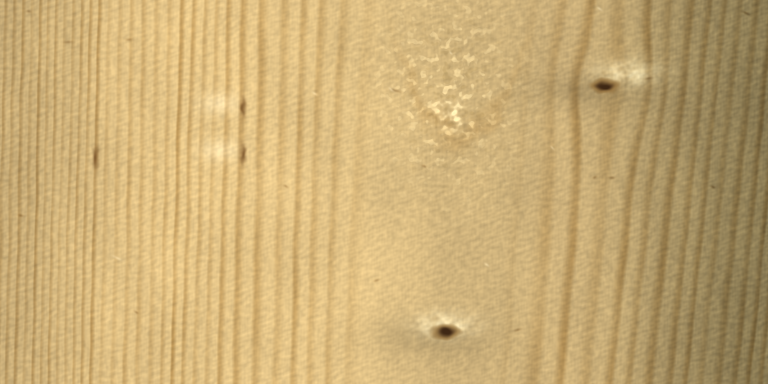
This texture is drawn by a Shadertoy shader. Its source:

```glsl
// A pale softwood board: upright growth rings, tight at the sides and fading
// into a flat-sawn middle, with two knots, torn bright flakes and resin marks.
// Rings are a warped 1D phase; fibre and blotches come from gradient noise.

vec2 hash2(vec2 c) {
    vec3 h = fract(c.xyx * vec3(0.1031, 0.1030, 0.0973));
    h += dot(h, h.yzx + 33.33);
    return fract((h.xx + h.yz) * h.zy);
}

float gradDot(vec2 cell, vec2 corner, vec2 f) {
    float a = 6.2832 * hash2(cell + corner).x;
    return dot(vec2(cos(a), sin(a)), f - corner);
}

// Gradient noise, roughly -0.7 to 0.7
float noise(vec2 p) {
    vec2 i = floor(p), f = p - i;
    vec2 u = f * f * f * (f * (f * 6.0 - 15.0) + 10.0);
    return mix(mix(gradDot(i, vec2(0, 0), f), gradDot(i, vec2(1, 0), f), u.x),
               mix(gradDot(i, vec2(0, 1), f), gradDot(i, vec2(1, 1), f), u.x), u.y);
}

// Soft elliptical spot, 1 at its centre
float spot(vec2 v, vec2 radius) {
    v /= radius;
    return exp(-dot(v, v));
}

vec2 knotCentre(int i) {
    return i == 0 ? vec2(1.575, 0.776) : vec2(1.161, 0.136);
}

// Darkness of the growth rings at p
float rings(vec2 p) {
    float x = p.x + 0.004 * noise(p * vec2(9.0, 7.0));
    for (int i = 0; i < 2; i++) {
        vec2 v = p - knotCentre(i);
        x -= 0.55 * v.x * spot(v, vec2(0.11, 0.13));
    }
    x -= (p.y - 0.5) * mix(0.02, 0.1, smoothstep(0.6, 1.4, p.x));
    float d = abs(x - 1.15);
    bool left = x < 1.15;
    float phase = left ? d * (5.0 + 19.0 * d) : d * (6.0 + 12.0 * d);
    phase += 0.7 * noise(vec2(x * 6.0, p.y * 0.4));
    float ring = floor(phase), f = phase - ring;
    float strength = 0.4 + 0.6 * hash2(vec2(ring, left ? 3.0 : 17.0)).x;
    strength *= 0.9 + 0.5 * noise(vec2(x * 20.0, p.y * 5.0));
    float late = smoothstep(0.3, 0.75, f) * (1.0 - smoothstep(0.75, 1.0, f));
    return late * strength * smoothstep(0.14, 0.36, d);
}

void mainImage(out vec4 fragColor, in vec2 fragCoord) {
    vec2 p = fragCoord / iResolution.y;
    p.x *= 2.0 * iResolution.y / iResolution.x;
    vec2 slant = mat2(0.94, -0.34, 0.34, 0.94) * p;
    float fine = noise(slant * vec2(48.0, 110.0));
    float rough = noise(p * vec2(34.0, 42.0)) + 0.6 * noise(p * 85.0);

    // Light across the board: dim left edge, darker and greener right edge
    float edge = smoothstep(1.45, 2.05, p.x);
    float light = 0.87 + 0.13 * smoothstep(0.0, 0.45, p.x)
                - 0.12 * smoothstep(0.6, 1.5, p.x) - 0.27 * edge;
    light += 0.05 * noise(p * vec2(3.0, 2.0)) + 0.05 * noise(p * vec2(9.0, 5.0) + 7.0);
    light += 0.09 * fine + 0.04 * noise(p * vec2(150.0, 35.0)) + 0.03 * noise(p * 120.0);
    vec3 wood = vec3(0.91, 0.785, 0.545) * light;
    wood *= mix(vec3(1.0), vec3(0.97, 1.0, 0.98), edge);
    wood *= mix(vec3(1.0), vec3(0.83, 0.77, 0.66), rings(p));

    // Faint tongue of a flat-sawn ring, with torn flakes near its tip
    vec2 tip = p - vec2(1.2, 0.64);
    float bow = tip.y - 9.0 * tip.x * tip.x + 0.06 * noise(p * 14.0);
    wood *= 1.0 - vec3(0.04, 0.07, 0.12) * exp(-bow * bow * 900.0) * smoothstep(0.4, 0.0, abs(tip.y));
    float torn = spot(p - vec2(1.17, 0.76), vec2(0.17, 0.24));
    wood += vec3(0.14, 0.14, 0.12) * torn * smoothstep(0.12, 0.5, rough);
    wood -= 0.05 * torn * smoothstep(0.15, 0.55, -rough);
    wood += vec3(0.15, 0.16, 0.15) * spot(p - vec2(1.175, 0.7), vec2(0.045, 0.04))
          * smoothstep(-0.2, 0.35, rough);

    // Resin streaks, two of them beside shiny dents
    for (int i = 0; i < 3; i++) {
        vec2 c = i < 2 ? vec2(0.633, 0.72 - 0.122 * float(i)) : vec2(0.25, 0.589);
        vec2 v = p - c;
        if (i < 2) wood += vec3(0.09, 0.11, 0.13) * spot(v + vec2(0.06, -0.01), vec2(0.05, 0.028));
        v.x += 0.006 * noise(p * 50.0);
        wood = mix(wood, vec3(0.46, 0.31, 0.15), 0.8 * spot(v, vec2(0.007, 0.024)));
    }

    // Scattered small specks, dark or pale
    for (int i = 0; i < 22; i++) {
        vec2 r = hash2(vec2(float(i), 5.3)), s = hash2(vec2(float(i), 41.7));
        vec2 v = p - r * vec2(2.0, 1.0);
        v.y += v.x * (s.x - 0.3);
        float mark = spot(v, vec2(0.004 + 0.009 * s.y, 0.004));
        wood += mark * (s.x < 0.7 ? vec3(-0.14, -0.15, -0.13) : vec3(0.1, 0.11, 0.12));
    }

    // Knots: shaded dip, bright raised rim, brown ring and dark heart
    for (int i = 0; i < 2; i++) {
        vec2 v = p - knotCentre(i);
        v += 0.008 * vec2(noise(p * 38.0), noise(p * 38.0 + 9.0));
        wood *= 1.0 - 0.14 * spot(v + vec2(0.05, 0.01), vec2(0.13, 0.05));
        vec2 rim = i == 0 ? vec2(0.06, 0.034) : vec2(0.0, 0.018);
        float glow = spot(v - rim, vec2(0.075, 0.032)) * (0.75 + 0.7 * rough);
        wood += vec3(0.26, 0.28, 0.27) * max(glow, 0.0);
        float e = length(v / vec2(0.036, 0.018));
        wood = mix(wood, vec3(0.56, 0.42, 0.22), 0.75 * (1.0 - smoothstep(0.7, 1.35, e)));
        wood = mix(wood, vec3(0.23, 0.14, 0.07), 0.95 * (1.0 - smoothstep(0.2, 0.85, e)));
    }

    fragColor = vec4(clamp(wood, 0.0, 1.0), 1.0);
}
```
